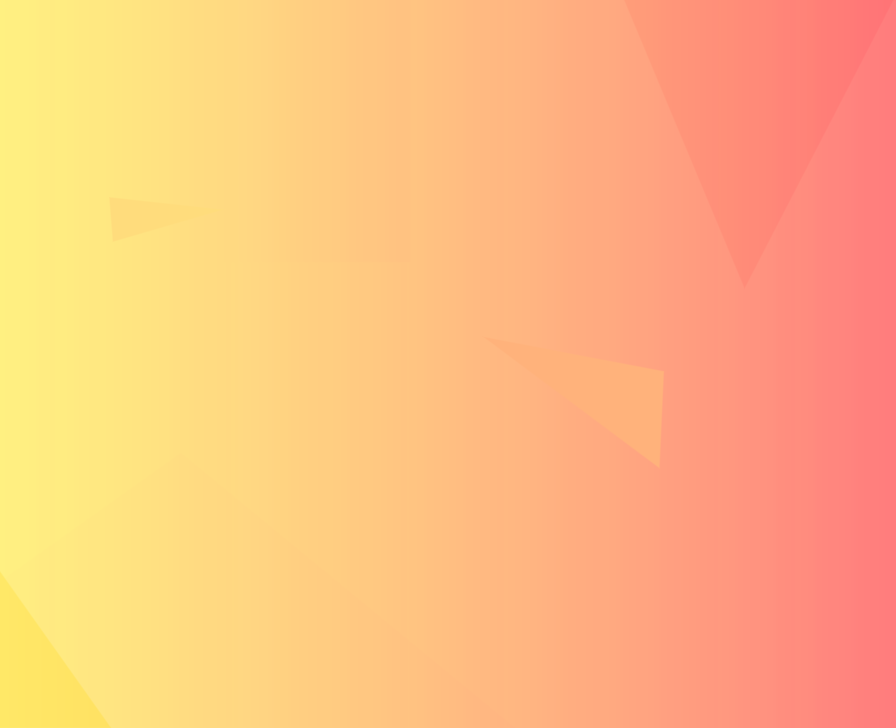
Give the GLSL for this background, as a Shadertoy shader.

```glsl
// Warm yellow-to-coral gradient with soft vertical bands and translucent triangles.
#define YELLOW vec3(1.0, 0.945, 0.505)
#define APRICOT vec3(1.0, 0.780, 0.515)
#define CORAL vec3(1.0, 0.487, 0.490)
#define AMBER vec3(1.0, 0.697, 0.482)
#define HONEY vec3(1.0, 0.863, 0.486)
#define LEMON vec3(1.0, 0.910, 0.405)
#define BAND_COUNT 46.0
#define BAND_STRENGTH 0.008

float hash(float n) {
    return fract(sin(n * 91.345) * 4373.13);
}

// Signed distance to the line a-b, positive on its right side.
float edgeDistance(vec2 p, vec2 a, vec2 b) {
    vec2 along = normalize(b - a);
    vec2 offset = p - a;
    return offset.x * along.y - offset.y * along.x;
}

// Smooth coverage of a counter-clockwise triangle given in 0..1 canvas units.
float triangle(vec2 uv, vec2 a, vec2 b, vec2 c) {
    vec2 aspect = vec2(iResolution.x / iResolution.y, 1.0);
    vec2 p = uv * aspect;
    a *= aspect;
    b *= aspect;
    c *= aspect;
    float d = max(edgeDistance(p, a, b), max(edgeDistance(p, b, c), edgeDistance(p, c, a)));
    float pixel = 1.0 / iResolution.y;
    return 1.0 - smoothstep(-pixel, pixel, d);
}

// Quadratic blend through three colours.
vec3 gradient(float x) {
    return mix(mix(YELLOW, APRICOT, x), mix(APRICOT, CORAL, x), x);
}

// Faint irregular strips that soften into each other.
float bands(float x) {
    float s = x * BAND_COUNT;
    float cell = floor(s);
    return mix(hash(cell), hash(cell + 1.0), smoothstep(0.7, 1.0, fract(s))) - 0.5;
}

void mainImage(out vec4 fragColor, in vec2 fragCoord) {
    vec2 uv = fragCoord / iResolution.xy;
    vec2 pixel = 1.0 / iResolution.xy;

    // Background sweep
    vec3 color = gradient(uv.x);
    color.g += BAND_STRENGTH * bands(uv.x);

    // Barely visible panel and peak
    vec2 inside = smoothstep(-pixel, pixel, uv - vec2(0.242, 0.640));
    float panel = inside.x * inside.y * (1.0 - smoothstep(-pixel.x, pixel.x, uv.x - 0.458));
    color.g -= 0.010 * panel * smoothstep(0.20, 0.44, uv.x);
    float peak = triangle(uv, vec2(0.202, 0.378), vec2(-0.230, 0.0), vec2(0.575, 0.0));
    color.g -= 0.008 * peak;

    // Large wedge hanging from the top edge
    float wedge = triangle(uv, vec2(0.831, 0.604), vec2(0.998, 1.002), vec2(0.696, 1.002));
    color -= wedge * vec3(0.0, 0.036, 0.026);

    // Floating shards
    float shard = triangle(uv, vec2(0.540, 0.537), vec2(0.736, 0.357), vec2(0.741, 0.490));
    color = mix(color, AMBER, shard);
    float sliver = triangle(uv, vec2(0.122, 0.729), vec2(0.126, 0.668), vec2(0.249, 0.712));
    color = mix(color, HONEY, sliver);

    // Bright lower-left corner
    float corner = triangle(uv, vec2(-0.124, 0.0), vec2(0.124, 0.0), vec2(-0.124, 0.430));
    color = mix(color, LEMON - vec3(0.0, 0.22, 0.15) * uv.x, corner);

    fragColor = vec4(color, 1.0);
}
```
